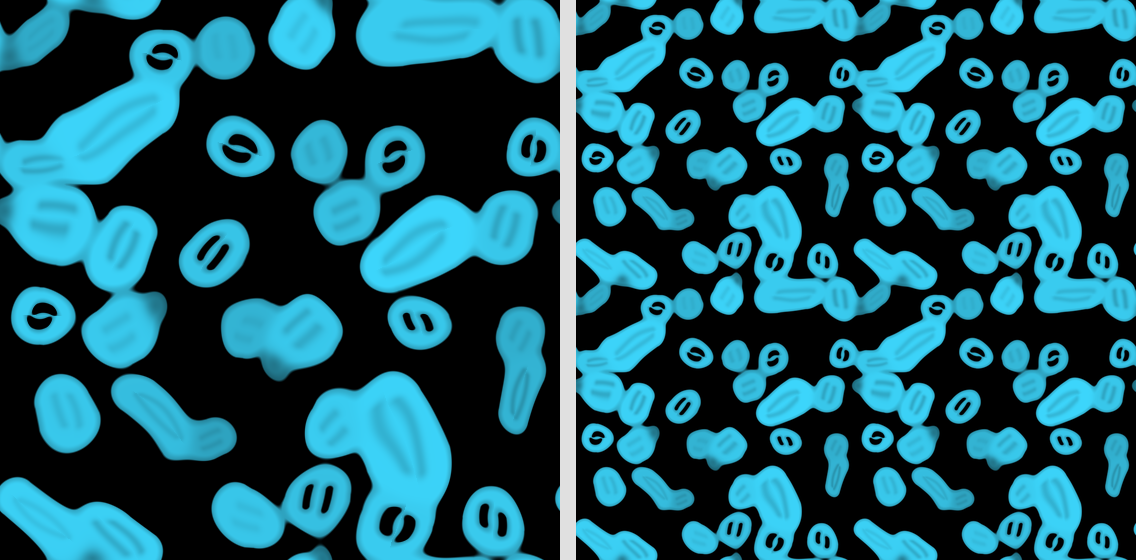
Left: one tile. Right: repeated 2 by 2.
Give the GLSL for this pattern, as a Shadertoy shader.

```glsl
#define CELLS 6            // seeds per side
#define JITTER 0.52        // seed scatter within its cell
#define RADIUS_MIN 0.037
#define RADIUS_MAX 0.066
#define STRETCH 0.055      // largest half length of a body
#define HOLE_SHARE 0.15
#define BUD_SHARE 0.13
#define BLEND 95.0         // higher gives tighter joins
#define WARP 0.034
#define WARP_CELLS 8       // whole repeats of the warp noise
#define RIM 0.012          // width of the shaded border
#define CYAN vec3(0.24, 0.85, 1.0)

// Integer hash: three values in 0..1
vec3 hash3(ivec2 cell, int salt) {
    uvec3 v = uvec3(cell, salt) * 1664525u + 1013904223u;
    v.x += v.y * v.z; v.y += v.z * v.x; v.z += v.x * v.y;
    v ^= v >> 16u;
    v.x += v.y * v.z; v.y += v.z * v.x; v.z += v.x * v.y;
    return vec3(v >> 8u) / 16777216.0;
}

ivec2 wrapCell(ivec2 cell, int count) {
    return (cell + 4 * count) % count;
}

// Smooth vector noise that wraps at the canvas border
vec2 wrapNoise(vec2 uv) {
    vec2 p = uv * float(WARP_CELLS);
    ivec2 c = ivec2(floor(p));
    vec2 f = fract(p);
    f = f * f * f * (f * (f * 6.0 - 15.0) + 10.0);
    vec2 a = hash3(wrapCell(c, WARP_CELLS), 9).xy;
    vec2 b = hash3(wrapCell(c + ivec2(1, 0), WARP_CELLS), 9).xy;
    vec2 d = hash3(wrapCell(c + ivec2(0, 1), WARP_CELLS), 9).xy;
    vec2 e = hash3(wrapCell(c + ivec2(1, 1), WARP_CELLS), 9).xy;
    return mix(mix(a, b, f.x), mix(d, e, f.x), f.y) - 0.5;
}

// Adds one shape to the blended sums of weight and weighted tone
void blendIn(float dist, float tone, inout vec2 sums) {
    float weight = exp(-BLEND * dist);
    sums += weight * vec2(1.0, tone);
}

// One body: tapered capsule, a pair of grooves, maybe holes and a bud
void addBody(vec2 p, ivec2 id, inout vec2 sums, inout float holeDist) {
    vec3 form = hash3(id, 2), look = hash3(id, 3);
    bool isOpen = look.x < HOLE_SHARE;
    float radius = mix(RADIUS_MIN, RADIUS_MAX, form.y);
    float halfLen = 0.008 + STRETCH * form.z * form.z;
    if (isOpen) {
        radius = max(radius, 0.054);
        halfLen *= 0.2;
    }
    float angle = 6.28319 * form.x;
    vec2 axis = vec2(cos(angle), sin(angle));
    vec2 q = vec2(dot(p, axis), dot(p, vec2(-axis.y, axis.x)));

    // Outline
    float along = clamp(q.x, -halfLen, halfLen);
    float dist = length(q - vec2(along, 0.0)) - radius * (1.0 + 2.5 * along);

    // Twin grooves beside the axis, bowed towards it at the ends
    float bow = isOpen ? 1.1 * look.y : 0.15;
    float u = q.x - sign(q.y) * 0.08 * radius;
    vec2 slot = vec2(max(abs(u) - 0.8 * halfLen - 0.2 * radius, 0.0),
                     abs(q.y) - 0.31 * radius + bow * u * u / radius);
    float slotDist = length(slot);
    float groove = exp(-pow(slotDist / (0.17 * radius), 2.0));
    if (isOpen) holeDist = min(holeDist, slotDist - radius * mix(0.1, 0.19, look.y));

    // Larger bodies are brighter
    float size = smoothstep(RADIUS_MIN, RADIUS_MAX, radius + 0.25 * halfLen);
    float tone = 0.77 + 0.19 * size + 0.06 * (look.z - 0.5);
    tone *= 1.0 - groove * mix(0.04, 0.2, look.y);
    blendIn(dist, tone, sums);

    // Dim bud at one end
    if (!isOpen && look.x > 1.0 - BUD_SHARE) {
        vec2 tip = vec2(halfLen + radius + 0.008, 0.0);
        blendIn(length(q - tip) - 0.021, 0.52, sums);
    }
}

void mainImage(out vec4 fragColor, in vec2 fragCoord) {
    vec2 uv = fragCoord / iResolution.xy;
    float pixel = 1.0 / iResolution.y;
    vec2 p = uv + WARP * wrapNoise(uv);

    // Gather the bodies from the surrounding cells
    ivec2 home = ivec2(floor(p * float(CELLS)));
    vec2 sums = vec2(1e-6, 0.0);
    float holeDist = 1.0;
    for (int y = -1; y <= 1; y++)
    for (int x = -1; x <= 1; x++) {
        ivec2 cell = home + ivec2(x, y);
        ivec2 id = wrapCell(cell, CELLS);
        vec2 seed = vec2(cell) + 0.5 + JITTER * (hash3(id, 1).xy - 0.5);
        addBody(p - seed / float(CELLS), id, sums, holeDist);
    }

    // Joined outline with the holes cut out
    float dist = max(-log(sums.x) / BLEND, -holeDist);
    float tone = sums.y / sums.x;
    tone *= mix(0.82, 1.0, smoothstep(0.0, RIM, -dist));
    float cover = 1.0 - smoothstep(-pixel, pixel, dist);
    fragColor = vec4(CYAN * tone * cover, 1.0);
}
```
